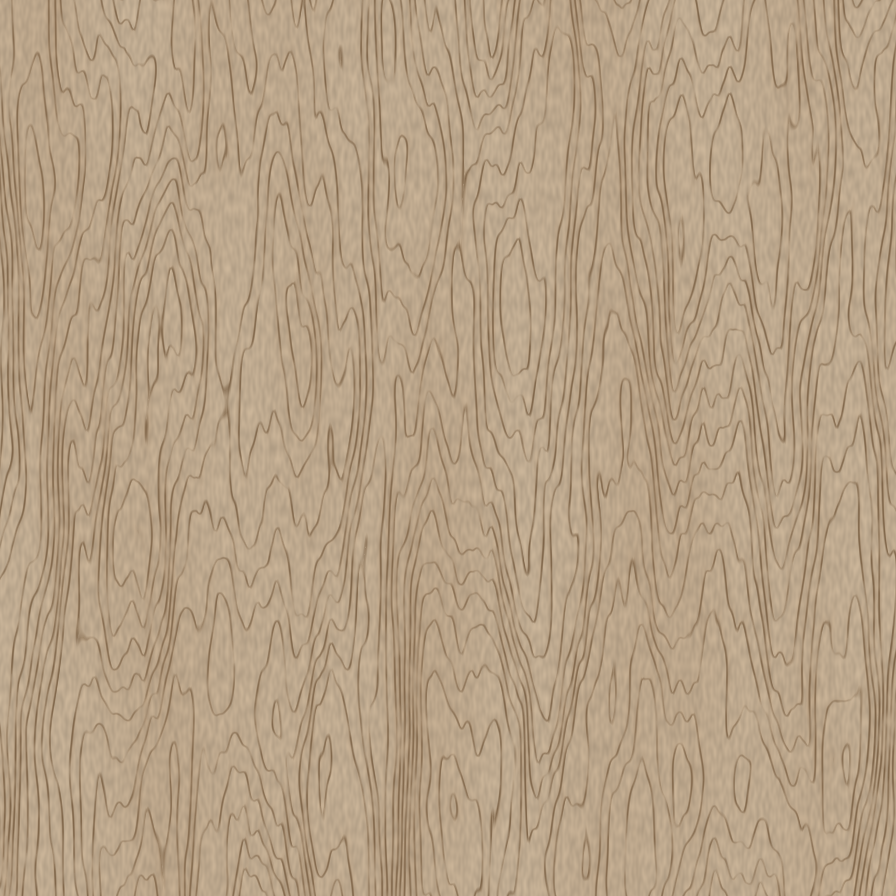
Reproduce this texture procedurally as a Shadertoy shader.

```glsl
// Pale oak veneer: fine dark grain lines drawn as contours of a stretched noise field.

#define BROAD_RINGS 15.0   // contour count of the wide cathedral figure
#define SMALL_RINGS 3.3    // contour count of the narrow loops
#define RIPPLE 0.6         // fine wobble of the contours
#define JAG 0.026          // vertical zigzag of the arches
#define LINE_WIDTH 0.0020
#define LINE_DEPTH 0.88
#define FIBRE 0.10         // strength of the short pale fibres
#define PALE_WOOD vec3(0.757, 0.680, 0.578)
#define WARM_WOOD vec3(0.635, 0.520, 0.400)
#define GROOVE vec3(0.450, 0.350, 0.240)

// Unit gradient direction for one lattice cell
vec2 cellGradient(vec2 cell) {
    vec3 h = fract(cell.xyx * vec3(0.1031, 0.1030, 0.0973));
    h += dot(h, h.yzx + 33.33);
    float angle = 6.2832 * fract((h.x + h.y) * h.z);
    return vec2(cos(angle), sin(angle));
}

// Gradient noise, roughly -0.7 to 0.7
float noise(vec2 p) {
    vec2 cell = floor(p), f = fract(p);
    vec2 u = f * f * f * (f * (f * 6.0 - 15.0) + 10.0);
    vec2 r = vec2(1.0, 0.0);
    float bottom = mix(dot(cellGradient(cell), f),
                       dot(cellGradient(cell + r.xy), f - r.xy), u.x);
    float top = mix(dot(cellGradient(cell + r.yx), f - r.yx),
                    dot(cellGradient(cell + r.xx), f - r.xx), u.x);
    return mix(bottom, top, u.y);
}

// Height whose whole-number levels are the growth rings
float ringField(vec2 p) {
    p.y += JAG * noise(p * vec2(78.0, 9.0) + 70.0);
    p.x += 0.010 * noise(p * vec2(4.0, 3.0) + 40.0);
    return BROAD_RINGS * noise(p * vec2(7.3, 1.5) + 11.3)
         + SMALL_RINGS * noise(p * vec2(25.0, 4.3) + 23.7)
         + RIPPLE * noise(p * vec2(68.0, 11.0) + 57.1);
}

void mainImage(out vec4 fragColor, in vec2 fragCoord) {
    float pixel = 1.0 / min(iResolution.x, iResolution.y);
    vec2 p = fragCoord * pixel;

    // Ring level and its slope, which turns level into distance
    float e = 0.0005;
    float level = ringField(p);
    vec2 slope = vec2(ringField(p + vec2(e, 0.0)),
                      ringField(p + vec2(0.0, e))) - level;
    float density = length(slope) / e;
    float side = fract(level) - 0.5;
    float distToLine = abs(side) / max(density, 22.0);

    // Sharp groove plus a soft shadow on one side
    float width = max(LINE_WIDTH, pixel);
    float line = 1.0 - smoothstep(0.0, width, distToLine);
    float shadow = exp(-distToLine / 0.0022) * step(0.0, side);

    // Lines fade in and out, and upright ones are cut deeper
    float upright = abs(slope.x) / max(length(slope), 0.0001);
    float strength = 0.74 + 1.1 * noise(p * vec2(55.0, 17.0) + 5.0)
                   + 0.5 * noise(p * vec2(140.0, 60.0) + 31.0);
    strength = clamp(strength, 0.12, 1.0) * mix(0.6, 1.0, pow(upright, 6.0));

    // Base tone: broad drifts, warm crowded bands and short fibres
    float drift = noise(p * vec2(8.0, 1.3) + 91.0);
    float crowding = smoothstep(80.0, 200.0, density);
    float warmth = clamp(0.13 + 0.22 * drift + 0.16 * crowding, 0.0, 0.6);
    vec3 color = mix(PALE_WOOD, WARM_WOOD, warmth);
    float fibres = noise(p * vec2(250.0, 75.0) + 3.0)
                 + 0.5 * noise(p * vec2(120.0, 34.0) + 17.0);
    color *= 1.0 + FIBRE * fibres;

    // Rings over the base
    color = mix(color, WARM_WOOD, 0.4 * shadow * strength);
    vec3 grooveColor = mix(GROOVE, WARM_WOOD, 0.2 + 0.3 * drift);
    color = mix(color, grooveColor, LINE_DEPTH * line * strength);

    fragColor = vec4(color, 1.0);
}
```
